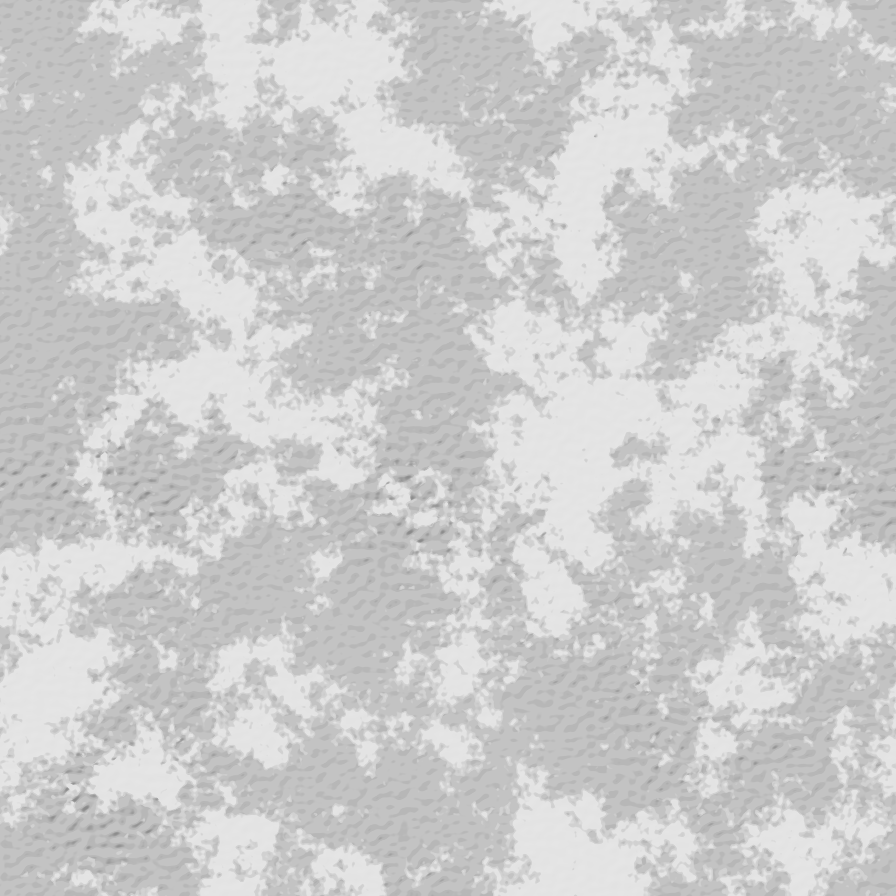
A WebGL 1 fragment shader for this texture:

```glsl
precision highp float;
// Weathered grey plaster with pale, finely eroded paint patches; tiles seamlessly.
uniform vec2 u_resolution;

// Colours
const vec3 PALE_PAINT = vec3(0.893);
const vec3 THIN_PAINT = vec3(0.820);
const vec3 PLASTER = vec3(0.763);
const vec3 SHADE = vec3(0.716);
const vec3 PIT = vec3(0.500);

// Paint patches
const int OCTAVES = 6;
const float PATCH_REPEATS = 5.0;    // cells of the coarsest octave per tile
const float ROUGHNESS = 0.85;       // amplitude ratio between octaves
const float NOISE_DEVIATION = 0.377;
const float THIN_LEVEL = 0.08;      // levels in standard deviations
const float FULL_LEVEL = 0.56;
const float EDGE_SOFTNESS = 0.20;

// Surface relief
const vec2 GRAIN_REPEATS = vec2(86.0, 108.0);
const vec2 LIGHT_OFFSET = vec2(0.0022, -0.0032);
const float WEAR_REPEATS = 4.0;

const float TAU = 6.2831853;

float hash(vec2 p) {
  return fract(sin(dot(p, vec2(127.1, 311.7))) * 43758.5453);
}

// Dot product of a random unit gradient with the offset from its corner
float cornerSlope(vec2 cell, vec2 offset, vec2 period, float seed) {
  float angle = TAU * hash(mod(cell, period) + seed * 17.31);
  return dot(vec2(cos(angle), sin(angle)), offset);
}

// Gradient noise that wraps after a whole number of cells
float wrapNoise(vec2 uv, vec2 period, float seed) {
  vec2 p = uv * period + vec2(hash(vec2(seed, 3.7)), hash(vec2(seed, 8.2)));
  vec2 cell = floor(p);
  vec2 f = p - cell;
  vec2 fade = f * f * f * (f * (f * 6.0 - 15.0) + 10.0);
  vec2 right = vec2(1.0, 0.0);
  vec2 up = vec2(0.0, 1.0);
  float low = mix(cornerSlope(cell, f, period, seed),
                  cornerSlope(cell + right, f - right, period, seed), fade.x);
  float high = mix(cornerSlope(cell + up, f - up, period, seed),
                   cornerSlope(cell + 1.0, f - 1.0, period, seed), fade.x);
  return mix(low, high, fade.y);
}

// Rough fractal height of the paint, in standard deviations
float paintHeight(vec2 uv) {
  float sum = 0.0;
  float amplitude = 1.0;
  float repeats = PATCH_REPEATS;
  for (int i = 0; i < OCTAVES; i++) {
    sum += amplitude * wrapNoise(uv, vec2(repeats), float(i) + 1.0);
    amplitude *= ROUGHNESS;
    repeats *= 2.0;
  }
  return sum / NOISE_DEVIATION;
}

float softStep(float level, float value) {
  return smoothstep(level - EDGE_SOFTNESS, level + EDGE_SOFTNESS, value);
}

void main() {
  vec2 uv = gl_FragCoord.xy / u_resolution;

  // Embossed plaster, darker and pitted where it is worn
  float relief = wrapNoise(uv, GRAIN_REPEATS, 11.0)
               - wrapNoise(uv + LIGHT_OFFSET, GRAIN_REPEATS, 11.0);
  float wear = wrapNoise(uv, vec2(WEAR_REPEATS), 12.0);
  vec3 color = mix(PLASTER, SHADE, smoothstep(0.03, 0.27, relief + 0.3 * wear));
  float pit = smoothstep(0.45, 0.85, relief + 0.6 * wear);

  // Thin paint first, then the opaque layer
  float height = paintHeight(uv);
  float opaque = softStep(FULL_LEVEL, height);
  color = mix(color, THIN_PAINT, softStep(THIN_LEVEL, height));
  color = mix(color, PIT, 0.8 * pit);
  color = mix(color, PALE_PAINT - 0.012 * relief, opaque);

  gl_FragColor = vec4(color, 1.0);
}
```
